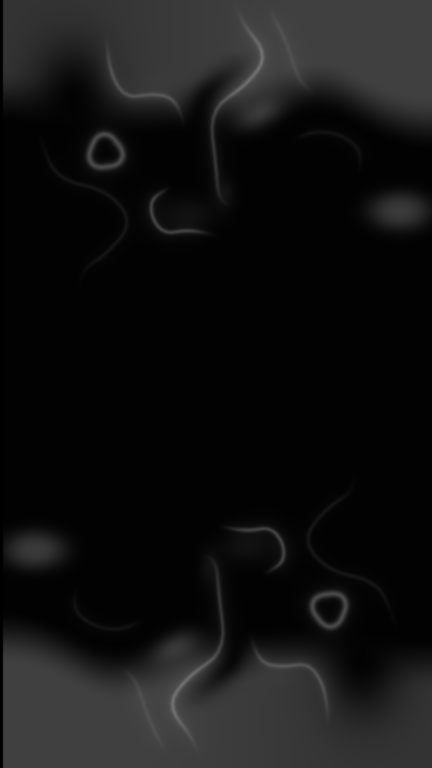
Give the GLSL for this background, as a WebGL 2 fragment shader.

```glsl
#version 300 es
precision highp float;
// Dark smoky backdrop: grey haze at both ends, thin glowing filaments and soft
// blobs over black. One half is built from spline distances and gaussians;
// a half-turn about the centre gives the other half.

uniform vec2 u_resolution;
out vec4 fragColor;

// Layout space: origin at top left, y pointing down
const vec2 SPACE = vec2(4.34, 7.68);
const vec2 TURN_SUM = vec2(4.37, 7.61);
const float LEFT_MARGIN = 0.03;
const float BLACK = 0.006;
const float HAZE_LEFT = 0.195;
const float HAZE_RIGHT = 0.245;
const float HAZE_SOFTNESS = 0.29;
const vec2 RING_CENTRE = vec2(1.06, 1.52);
const float RING_RADIUS = 0.163;

// Spline controls of the filaments and of the dark channel
const vec2 SHOULDER[8] = vec2[8](vec2(1.07, 0.15), vec2(1.07, 0.45), vec2(1.12, 0.77),
    vec2(1.27, 0.98), vec2(1.52, 0.94), vec2(1.73, 0.97), vec2(1.84, 1.17), vec2(1.90, 1.55));
const vec2 STEM[8] = vec2[8](vec2(2.30, -0.25), vec2(2.40, 0.20), vec2(2.70, 0.55),
    vec2(2.48, 0.85), vec2(2.10, 1.10), vec2(2.17, 1.65), vec2(2.20, 2.07), vec2(2.56, 2.06));
const vec2 BRANCH[8] = vec2[8](vec2(2.62, -0.1), vec2(2.72, 0.12), vec2(2.82, 0.30),
    vec2(2.89, 0.46), vec2(2.95, 0.65), vec2(3.02, 0.82), vec2(3.13, 0.92), vec2(3.28, 0.98));
const vec2 HOOK[8] = vec2[8](vec2(1.83, 1.81), vec2(1.67, 1.89), vec2(1.51, 2.00),
    vec2(1.53, 2.20), vec2(1.66, 2.34), vec2(1.87, 2.30), vec2(2.09, 2.33), vec2(2.35, 2.40));
const vec2 TENDRIL[8] = vec2[8](vec2(0.30, 0.98), vec2(0.42, 1.45), vec2(0.58, 1.80),
    vec2(1.08, 1.90), vec2(1.34, 2.22), vec2(1.08, 2.54), vec2(0.78, 2.72), vec2(0.83, 3.22));
const vec2 ARCH[8] = vec2[8](vec2(2.84, 1.48), vec2(2.97, 1.39), vec2(3.13, 1.32),
    vec2(3.32, 1.32), vec2(3.50, 1.39), vec2(3.62, 1.51), vec2(3.62, 1.68), vec2(3.57, 1.90));
const vec2 CHANNEL[8] = vec2[8](vec2(1.99, 1.70), vec2(1.99, 1.45), vec2(1.99, 1.20),
    vec2(2.04, 0.98), vec2(2.20, 0.82), vec2(2.40, 0.68), vec2(2.50, 0.54), vec2(2.43, 0.35));

float bump(vec2 p, vec2 centre, vec2 radius) {
    vec2 d = (p - centre) / radius;
    return exp(-dot(d, d));
}

vec2 rotate(vec2 p, float a) {
    return vec2(cos(a) * p.x + sin(a) * p.y, cos(a) * p.y - sin(a) * p.x);
}

// Distance to a quadratic spline (x) and position along it from 0 to 1 (y)
vec2 spline(vec2 p, vec2 c[8]) {
    const int STEPS = 5;
    vec2 best = vec2(100.0, 0.0);
    vec2 a = mix(c[0], c[1], 0.5);
    for (int i = 0; i < 6; i++) {
        vec2 from = mix(c[i], c[i + 1], 0.5);
        vec2 to = mix(c[i + 1], c[i + 2], 0.5);
        for (int j = 1; j <= STEPS; j++) {
            float t = float(j) / float(STEPS);
            vec2 b = mix(mix(from, c[i + 1], t), mix(c[i + 1], to, t), t);
            vec2 ab = b - a;
            float h = clamp(dot(p - a, ab) / dot(ab, ab), 0.0, 1.0);
            float d = length(p - a - ab * h);
            float along = (float(i) + (float(j) - 1.0 + h) / float(STEPS)) / 6.0;
            if (d < best.x) best = vec2(d, along);
            a = b;
        }
    }
    return best;
}

// Thin bright core with a wider halo, tapered at both ends
float filament(vec2 p, vec2 c[8], float core, float halo) {
    vec2 s = spline(p, c);
    float taper = smoothstep(0.0, 0.25, s.y) * smoothstep(1.0, 0.75, s.y);
    return taper * (core * exp(-pow(s.x / 0.022, 2.0)) + halo * exp(-s.x / 0.07));
}

// Grey haze with a wavy lower edge, a dark pocket and a dark channel
float haze(vec2 p) {
    float edge = 1.02 + 0.06 * sin(p.x * 2.1 - 1.2) + 0.16 * smoothstep(3.3, 4.3, p.x);
    edge += 0.12 * exp(-pow((p.x - 2.45) / 0.3, 2.0));
    edge -= 0.10 * exp(-pow((p.x - 3.25) / 0.4, 2.0));
    float level = mix(HAZE_LEFT, HAZE_RIGHT, smoothstep(0.3, 3.2, p.x));
    level *= smoothstep(edge + HAZE_SOFTNESS, edge - HAZE_SOFTNESS, p.y);
    level *= 1.0 - 0.95 * bump(p, vec2(0.74, 0.98), vec2(0.40, 0.52));
    vec2 channel = spline(p, CHANNEL);
    float depth = 0.9 * smoothstep(1.0, 0.35, channel.y);
    return level * (1.0 - depth * exp(-pow(channel.x / 0.13, 2.0)));
}

float glows(vec2 p) {
    float light = 0.22 * exp(-pow(length((p - vec2(4.02, 2.11)) / vec2(0.31, 0.19)), 2.6));
    vec2 leaf = rotate(p - vec2(2.62, 1.15), -0.45);
    light += 0.15 * bump(leaf, vec2(0.0), vec2(0.25, 0.13));
    light += 0.055 * bump(p, vec2(1.88, 2.13), vec2(0.30, 0.16));
    light += 0.05 * bump(p, vec2(2.27, 1.94), vec2(0.10, 0.15));
    // Slightly three-cornered ring
    vec2 q = p - RING_CENTRE;
    float d = length(q) - RING_RADIUS - 0.014 * sin(3.0 * atan(q.y, q.x) + 0.4);
    light += 0.19 * exp(-pow(d / 0.035, 2.0)) + 0.09 * exp(-abs(d) / 0.07);
    return light;
}

void main() {
    vec2 uv = gl_FragCoord.xy / u_resolution;
    vec2 place = vec2(uv.x, 1.0 - uv.y) * SPACE;
    vec2 p = place.y > 0.5 * TURN_SUM.y ? TURN_SUM - place : place;

    float light = BLACK + haze(p) + glows(p);
    light += filament(p, SHOULDER, 0.10, 0.07);
    light += filament(p, STEM, 0.12, 0.08);
    light += filament(p, BRANCH, 0.03, 0.035);
    light += filament(p, HOOK, 0.17, 0.07);
    light += filament(p, TENDRIL, 0.055, 0.02);
    light += filament(p, ARCH, 0.04, 0.025);

    float pixel = SPACE.x / u_resolution.x;
    light *= smoothstep(LEFT_MARGIN - pixel, LEFT_MARGIN + pixel, place.x);
    fragColor = vec4(vec3(light), 1.0);
}
```
